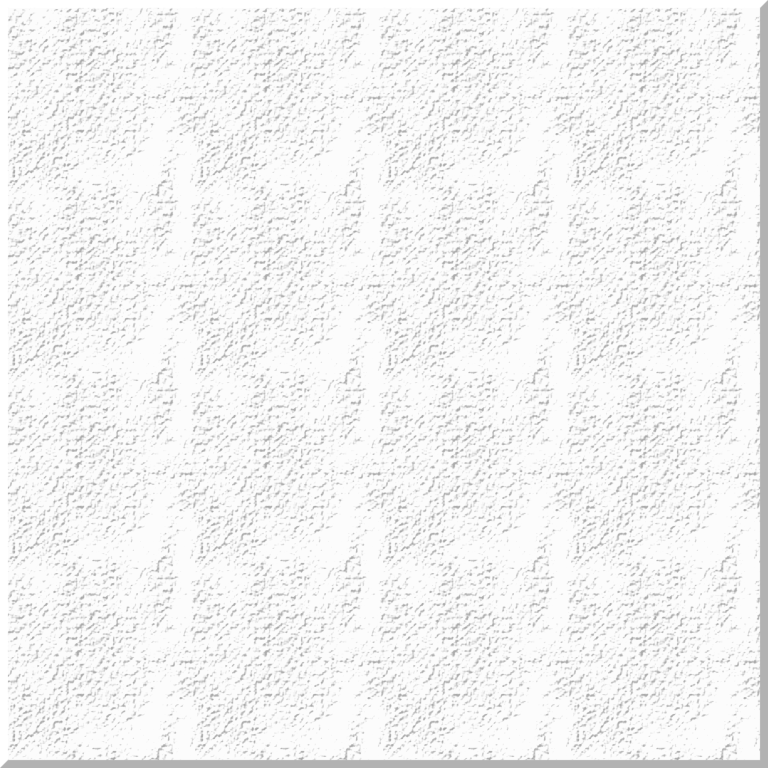
Give the GLSL for this texture, as a Shadertoy shader.

```glsl
// White stucco panel: embossed plaster grain tiled 4 by 4 inside a bevelled frame.

#define REPEATS 4.0          // tiles across and down
#define BEVEL 0.0104         // frame width
#define GRAIN 56.0           // grain cells per tile
#define RELIEF 0.6           // emboss offset, in grain cells
#define SMOOTHING 0.42       // how far worn patches hide the grain
#define SAMPLES 2            // supersampling per axis
#define PLASTER vec3(0.988)
#define SHADOW vec3(0.67)
#define FRAME_LIT vec3(1.0)
#define FRAME_DARK vec3(0.70)

float hash(vec2 p) {
    return fract(sin(dot(p, vec2(127.1, 311.7))) * 43758.5453);
}

// Value noise that wraps once per tile
float tileNoise(vec2 t, float cells) {
    vec2 p = t * cells;
    vec2 i = floor(p), f = fract(p);
    f = f * f * (3.0 - 2.0 * f);
    vec2 a = mod(i, cells), b = mod(i + 1.0, cells);
    vec2 seed = vec2(cells * 0.37, cells * 0.71);
    return mix(mix(hash(a + seed), hash(vec2(b.x, a.y) + seed), f.x),
               mix(hash(vec2(a.x, b.y) + seed), hash(b + seed), f.x), f.y);
}

float grainHeight(vec2 t) {
    return 0.75 * tileNoise(t, GRAIN) + 0.35 * tileNoise(t, GRAIN * 2.0);
}

// Soft wrapped capsule: 1 on the core segment, 0 beyond the radius
float wornPatch(vec2 t, vec2 center, vec2 halfAxis, float radius) {
    vec2 p = fract(t - center + 0.5) - 0.5;
    float along = clamp(dot(p, halfAxis) / dot(halfAxis, halfAxis), -1.0, 1.0);
    return 1.0 - smoothstep(0.0, radius, length(p - along * halfAxis));
}

// Amount of smooth, worn plaster
float wear(vec2 t) {
    float cloud = 0.5 * tileNoise(t, 5.0) + 0.3 * tileNoise(t, 11.0)
                + 0.2 * tileNoise(t, 23.0);
    vec2 w = t + 0.05 * (vec2(tileNoise(t, 9.0), tileNoise(t, 13.0)) - 0.5);
    float worn = 0.9 * wornPatch(w, vec2(0.94, 0.02), vec2(0.01, 0.24), 0.09);
    worn += 0.8 * wornPatch(w, vec2(0.77, 0.23), vec2(0.06, 0.15), 0.12);
    worn += 0.5 * wornPatch(w, vec2(0.84, 0.64), vec2(0.05, 0.02), 0.10);
    worn += 0.5 * wornPatch(w, vec2(0.65, 0.92), vec2(0.03, 0.04), 0.12);
    worn += 0.4 * wornPatch(w, vec2(0.53, 0.12), vec2(0.09, 0.02), 0.14);
    worn += 0.4 * wornPatch(w, vec2(0.20, 0.92), vec2(0.02, 0.05), 0.13);
    return clamp(worn + 0.9 * (cloud - 0.42), 0.0, 1.0);
}

vec3 stucco(vec2 t) {
    vec2 toLight = normalize(vec2(-0.6, 0.8)) * RELIEF / GRAIN;
    float slope = grainHeight(t + toLight) - grainHeight(t);
    float shade = smoothstep(-0.06, 0.46, slope - SMOOTHING * wear(t));
    return mix(PLASTER, SHADOW, shade);
}

vec3 panel(vec2 p, float pixel) {
    vec3 color = stucco((p - BEVEL) / (1.0 - 2.0 * BEVEL) * REPEATS);
    // Mitred bevel: lit on the left and top, dark on the right and bottom
    float litEdge = min(p.x, 1.0 - p.y);
    float darkEdge = min(1.0 - p.x, p.y);
    float isDark = smoothstep(-pixel, pixel, litEdge - darkEdge);
    float inFrame = 1.0 - smoothstep(-0.5 * pixel, 0.5 * pixel,
                                     min(litEdge, darkEdge) - BEVEL);
    return mix(color, mix(FRAME_LIT, FRAME_DARK, isDark), inFrame);
}

void mainImage(out vec4 fragColor, in vec2 fragCoord) {
    vec3 sum = vec3(0.0);
    for (int y = 0; y < SAMPLES; y++)
    for (int x = 0; x < SAMPLES; x++) {
        vec2 offset = (vec2(x, y) + 0.5) / float(SAMPLES) - 0.5;
        sum += panel((fragCoord + offset) / iResolution.xy, 1.0 / iResolution.y);
    }
    fragColor = vec4(sum / float(SAMPLES * SAMPLES), 1.0);
}
```
